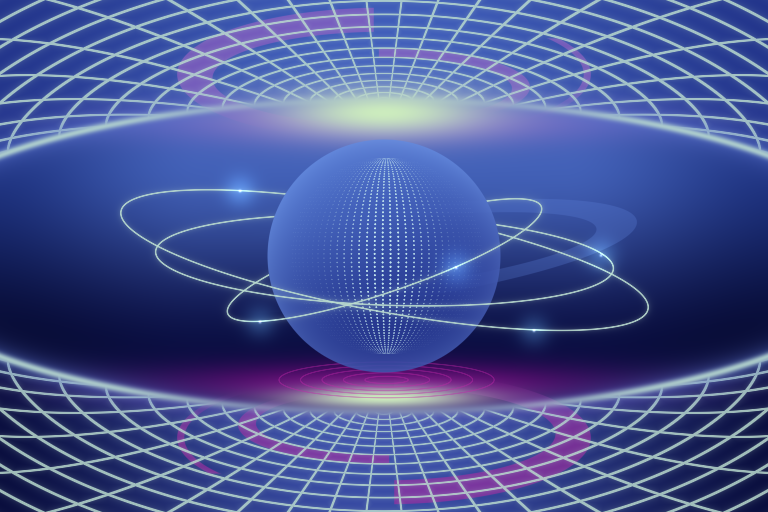
Write a Shadertoy shader that draws this background.

```glsl
// A glassy globe with three orbits floats between two glowing mesh funnels.
// The funnels share one half-plane formula, mirrored in height; the orbits are
// sheared ellipses, and the globe carries dots along its meridians.

const vec3 PALE = vec3(0.73, 0.86, 0.81);

// Soft-edged step, about one pixel wide
float inside(float d) {
    return smoothstep(0.7, -0.7, d * iResolution.y);
}

// Approximate signed distance to the ellipse x = a cos t, y = b cos t + c sin t
float ellipseDist(vec2 p, vec3 e) {
    float u = p.x / e.x, v = (p.y - e.y * u) / e.z;
    float len = max(length(vec2(u, v)), 1e-4);
    vec2 grad = vec2((u - v * e.y / e.z) / e.x, v / e.z) / len;
    return (len - 1.0) / max(length(grad), 1e-3);
}

float ellipseBand(vec2 p, vec3 outer, vec3 inner, vec2 shift) {
    return inside(ellipseDist(p, outer)) * inside(-ellipseDist(p - shift, inner));
}

float blob(vec2 p, vec2 size) {
    p /= size;
    return exp(-dot(p, p));
}

// Bright core with a faint halo, from the distance to a line
float glowLine(float d, float width) {
    return smoothstep(width + 0.0012, width - 0.0012, d) + 0.28 * exp(-d / 0.0045);
}

// Line wherever the phase crosses a whole number
float gridLine(float phase, float width) {
    float d = abs(fract(phase + 0.5) - 0.5) / max(fwidth(phase), 1e-4) / iResolution.y;
    return glowLine(d, width);
}

vec3 backdrop(vec2 p, float d, bool upper) {
    vec3 hall = mix(vec3(0.035, 0.05, 0.25), vec3(0.26, 0.38, 0.72), smoothstep(-0.21, 0.19, p.y));
    hall *= mix(vec3(1.0), vec3(0.45, 0.52, 0.70), smoothstep(0.35, 0.8, abs(p.x)));
    float side = smoothstep(0.1, 0.85, length(p * vec2(1.0, 0.5)));
    vec3 shell = upper ? mix(vec3(0.25, 0.37, 0.74), vec3(0.13, 0.20, 0.54), side)
                       : mix(vec3(0.23, 0.31, 0.68), vec3(0.03, 0.045, 0.23), side);
    return mix(hall, shell, smoothstep(-0.02, 0.012, d));
}

// Mesh of rings and spreading spokes above the curved rim, d being height over it
float mesh(float x, float d) {
    float width = mix(0.0010, 0.0019, smoothstep(0.0, 0.3, length(vec2(x * 0.5, d))));
    float rings = gridLine(10.6 * log(length(vec2(x / 3.8, d)) + 0.10), width);
    float spokes = gridLine(asinh(x / (max(d, 0.0) + 0.08)) / 0.25 + 0.5, width);
    return max(rings, spokes) * smoothstep(-0.002, 0.012, d);
}

// Torn ring segments lying in a funnel, turned half a revolution in the lower one
float segments(vec2 q) {
    vec2 c = q - vec2(0.0, 0.355);
    float broad = ellipseBand(c, vec3(0.404, 0.0, 0.130), vec3(0.335, 0.0, 0.091), vec2(0.0, -0.008));
    float thin = ellipseBand(c, vec3(0.404, 0.0, 0.130), vec3(0.390, 0.0, 0.122), vec2(0.0));
    float small = ellipseBand(c + vec2(0.0, 0.025), vec3(0.285, 0.0, 0.075),
                              vec3(0.25, 0.0, 0.061), vec2(0.0, -0.003));
    return broad * inside(q.x + 0.02) * smoothstep(0.23, 0.32, q.y)
         + thin * inside(0.2 - q.x) * inside(q.y - 0.425) * smoothstep(0.26, 0.34, q.y)
         + small * inside(-0.01 - q.x) * smoothstep(0.27, 0.32, q.y);
}

// Dots spaced evenly in longitude and latitude, finest at the poles and sides
float globeDots(vec2 p) {
    p = (p - vec2(0.005, 0.0)) / 0.193;
    float ring = sqrt(max(1.0 - p.y * p.y, 0.0));
    float s = p.x / max(ring, 0.01);
    if (abs(p.y) > 0.995 || abs(s) > 0.97) return 0.0;
    vec2 cell = vec2(asin(s) / 0.0808, asin(p.y) / 0.0436);
    vec2 off = (fract(cell) - 0.5) * vec2(0.0808 * ring * sqrt(1.0 - s * s), 0.0436 * ring) * 0.193;
    float size = mix(0.0022, 0.0009, abs(s)) * mix(0.45, 1.0, ring);
    float fade = (1.0 - 0.93 * smoothstep(0.1, 0.8, abs(s))) * mix(0.4, 1.0, ring);
    return smoothstep(size + 0.0009, size - 0.0009, length(off)) * fade;
}

void mainImage(out vec4 fragColor, in vec2 fragCoord) {
    vec2 p = (fragCoord - 0.5 * iResolution.xy) / iResolution.y;
    bool upper = p.y > 0.0;
    vec2 q = upper ? p : -p;
    float d = q.y - 0.305 * sqrt(max(1.0 - p.x * p.x / 0.96, 0.0));
    vec3 col = backdrop(p, d, upper);

    // Coloured haze, ring segments and mesh
    vec3 haze = upper ? vec3(0.55, 0.40, 0.78) : vec3(0.54, 0.03, 0.53);
    col = mix(col, haze, 0.85 * blob(vec2(p.x, q.y - (upper ? 0.262 : 0.252)), vec2(0.42, 0.042)));
    vec3 pink = upper ? vec3(0.58, 0.36, 0.76) : vec3(0.62, 0.16, 0.62);
    col = mix(col, pink, 0.65 * segments(q));
    col = mix(col, PALE, 0.85 * min(mesh(p.x, d), 1.0));

    // Rim light, strongest at the sides, and the bright mouths
    float sides = smoothstep(0.12, 0.6, abs(p.x));
    col = mix(col, vec3(0.38, 0.48, 0.84), 0.65 * exp(-abs(d) / 0.022) * (0.3 + 0.7 * sides));
    col = mix(col, PALE, exp(-d * d / 0.00006) * (0.3 + 0.55 * sides));
    vec2 mouth = vec2(p.x, q.y - (upper ? 0.280 : 0.277));
    col = mix(col, vec3(0.68, 0.75, 0.83), 0.6 * blob(mouth, upper ? vec2(0.25, 0.06) : vec2(0.21, 0.028)));
    col = mix(col, vec3(0.81, 0.94, 0.74), 0.95 * blob(mouth, upper ? vec2(0.17, 0.038) : vec2(0.15, 0.017)));
    for (float i = 1.0; i < 6.0; i++) {
        float ripple = abs(ellipseDist(p - vec2(0.005, -0.242), vec3(0.042, 0.0, 0.007) * i));
        col = mix(col, vec3(0.75, 0.15, 0.66), 0.4 * smoothstep(0.002, 0.0005, ripple));
    }

    // Translucent sweep behind the globe
    float sweep = ellipseBand(p, vec3(0.494, 0.066, 0.090), vec3(0.415, 0.048, 0.066), vec2(0.0, 0.004));
    col = mix(col, vec3(0.36, 0.50, 0.85), 0.3 * sweep * smoothstep(-0.3, 0.35, p.x));

    // Globe
    float r = length(p) / 0.2275, ball = inside((r - 1.0) * 0.2275);
    vec3 glass = mix(vec3(0.15, 0.22, 0.58), vec3(0.29, 0.42, 0.77), smoothstep(-0.2, 0.22, p.y - 0.35 * p.x));
    glass += vec3(0.10, 0.12, 0.10) * pow(min(r, 1.0), 5.0);
    col = mix(col, glass, 0.88 * ball);
    col = mix(col, vec3(0.76, 0.90, 0.93), globeDots(p));

    // Orbits, hidden where their far half passes the globe, each with lit beads
    vec3 orbits[3] = vec3[3](vec3(0.515, -0.092, 0.102), vec3(0.447, -0.016, 0.088), vec3(0.307, 0.100, 0.066));
    vec2 beads[5] = vec2[5](vec2(-0.281, 0.127), vec2(0.141, -0.023), vec2(0.424, 0.001),
                            vec2(0.293, -0.146), vec2(-0.242, -0.129));
    vec2 o = p - vec2(0.001, -0.008);
    for (int i = 0; i < 3; i++) {
        vec3 e = orbits[i];
        float shown = o.y > e.y * o.x / e.x ? 1.0 - ball : 1.0;
        col = mix(col, PALE, 0.9 * shown * min(glowLine(abs(ellipseDist(o, e)), 0.0013), 1.0));
    }
    for (int i = 0; i < 5; i++) {
        float b = length(p - beads[i]);
        col += vec3(0.10, 0.18, 0.20) * exp(-b * b / 0.0009) + 0.4 * exp(-b * b / 0.000008);
    }
    fragColor = vec4(clamp(col, 0.0, 1.0), 1.0);
}
```
